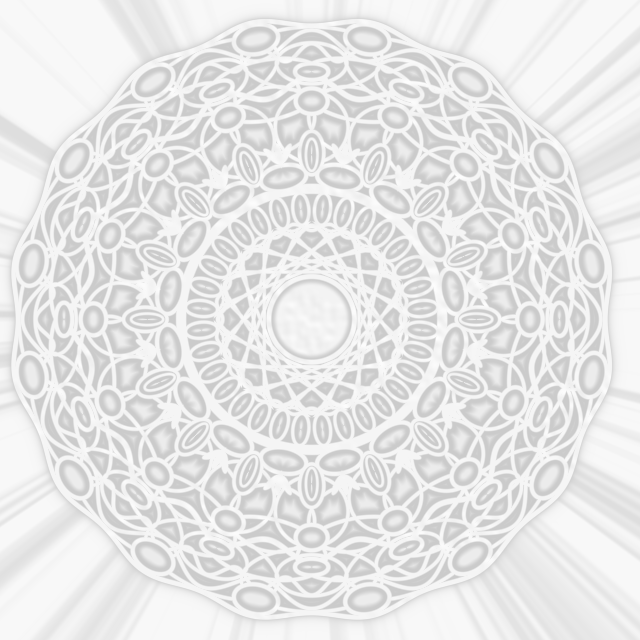
Write a Shadertoy shader that draws this pattern.

```glsl
// Pale sixteen-fold lace rosette with carved cells over faint radial streaks.
const float TAU = 6.2831853;
const float FOLDS = 16.0;
const vec3 PAPER = vec3(0.962);
const vec3 SHADE = vec3(0.795);
const vec3 GLOW = vec3(0.925);

float hash(vec2 p) {
    return fract(sin(dot(p, vec2(127.1, 311.7))) * 43758.5453);
}

float noise(vec2 p) {
    vec2 i = floor(p), f = fract(p);
    f = f * f * (3.0 - 2.0 * f);
    return mix(mix(hash(i), hash(i + vec2(1, 0)), f.x),
               mix(hash(i + vec2(0, 1)), hash(i + vec2(1, 1)), f.x), f.y);
}

// Fold the plane into one wedge: x runs around, y runs outward.
vec2 wedge(vec2 p, float n, float shift) {
    float span = TAU / n;
    float a = mod(atan(p.x, p.y) + (0.5 - shift) * span, span) - 0.5 * span;
    return length(p) * vec2(sin(a), cos(a));
}

vec2 turn(vec2 p, float a) {
    float c = cos(a), s = sin(a);
    return vec2(c * p.x - s * p.y, s * p.x + c * p.y);
}

float oval(vec2 q, vec2 radii) {
    float k = length(q / radii);
    return k * (k - 1.0) / max(length(q / (radii * radii)), 0.001);
}

float cells(vec2 p, float n, float shift, float radius, vec2 radii) {
    return oval(wedge(p, n, shift) - vec2(0, radius), radii);
}

// Overlapping oval outlines spaced around a circle.
float loops(vec2 p, float shift, float radius, vec2 radii) {
    vec2 q = wedge(p, FOLDS, shift);
    float d = 1.0;
    for (int k = -2; k <= 2; k++)
        d = min(d, abs(oval(turn(q, float(k) * TAU / FOLDS) - vec2(0, radius), radii)));
    return d;
}

// Straight threads tangent to a circle, cut off at an outer radius.
float chords(vec2 p, float shift, float inner, float outer) {
    vec2 q = wedge(p, FOLDS, shift);
    float d = 1.0;
    for (int k = -3; k <= 3; k++)
        d = min(d, abs(turn(q, float(k) * TAU / FOLDS).y - inner));
    return max(d, length(p) - outer);
}

float wave(vec2 p, float n, float radius, float height) {
    float a = n * atan(p.x, p.y);
    float slope = n * height * sin(a) / max(length(p), 0.05);
    return (length(p) - radius - height * cos(a)) / sqrt(1.0 + slope * slope);
}

// Clear an oval opening and leave a rim of the given half width.
float carve(float lace, float cell, float rim) {
    return max(min(lace, abs(cell) - rim), -cell - rim);
}

float laceDistance(vec2 p) {
    float r = length(p);
    // inner star
    float d = abs(r - 0.067) - 0.004;
    d = min(d, chords(p, 0.0, 0.074, 0.142) - 0.0028);
    d = min(d, chords(p, 0.5, 0.089, 0.150) - 0.0028);
    d = min(d, abs(wave(p, 16.0, 0.140, 0.006)) - 0.004);
    d = min(d, abs(wave(p, 16.0, 0.145, -0.006)) - 0.003);
    // spoke cells and dense collar
    d = min(d, loops(p, 0.5, 0.172, vec2(0.025, 0.031)) - 0.0025);
    d = carve(d, cells(p, 32.0, 0.5, 0.173, vec2(0.0125, 0.025)), 0.0027);
    d = min(d, abs(r - 0.204) - 0.008);
    // leaves, arches and the broad outer threads
    d = min(d, loops(p, 0.0, 0.300, vec2(0.057, 0.055)) - 0.0030);
    d = min(d, loops(p, 0.5, 0.317, vec2(0.067, 0.052)) - 0.0030);
    d = min(d, loops(p, 0.5, 0.365, vec2(0.095, 0.047)) - 0.0032);
    d = min(d, loops(p, 0.0, 0.407, vec2(0.110, 0.050)) - 0.0030);
    d = min(d, loops(p, 0.0, 0.400, vec2(0.055, 0.032)) - 0.0030);
    d = min(d, abs(wave(p, 16.0, 0.365, 0.014)) - 0.0045);
    d = min(d, abs(wave(p, 32.0, 0.418, 0.013)) - 0.0032);
    d = min(d, abs(wave(p, 16.0, 0.432, 0.020)) - 0.0032);
    // open cells
    d = carve(d, cells(p, FOLDS, 0.5, 0.225, vec2(0.036, 0.020)), 0.0035);
    d = carve(d, cells(p, FOLDS, 0.0, 0.260, vec2(0.019, 0.034)), 0.0030);
    d = min(d, abs(cells(p, FOLDS, 0.0, 0.257, vec2(0.009, 0.025))) - 0.0022);
    d = carve(d, cells(p, FOLDS, 0.0, 0.341, vec2(0.025, 0.020)), 0.0035);
    d = carve(d, cells(p, FOLDS, 0.0, 0.387, vec2(0.026, 0.013)), 0.0035);
    d = carve(d, cells(p, FOLDS, 0.5, 0.446, vec2(0.035, 0.023)), 0.0035);
    // blossoms above the scallops
    vec2 q = wedge(p, FOLDS, 0.5) - vec2(0, 0.247);
    q.x = abs(q.x);
    d = min(d, oval(q - vec2(0, 0.014), vec2(0.006, 0.020)));
    d = min(d, oval(turn(q, 0.65) - vec2(0, 0.018), vec2(0.006, 0.018)));
    return max(d, 0.063 - r);
}

void mainImage(out vec4 fragColor, in vec2 fragCoord) {
    float scale = min(iResolution.x, iResolution.y);
    vec2 p = (fragCoord - 0.5 * iResolution.xy) / scale + vec2(0.013, -0.001);
    float pixel = 1.0 / scale, r = length(p), angle = atan(p.x, p.y);

    // radial streaks, strongest toward the sides
    float streak = 0.6 * noise(vec2(angle * 16.0, 3.0)) + 0.4 * noise(vec2(angle * 65.0, 8.0));
    float side = 0.45 + 0.55 * abs(sin(angle));
    vec3 ground = vec3(0.972 - 0.11 * side * smoothstep(0.42, 0.85, streak));

    // scalloped edge with a soft shadow
    float edge = wave(p, FOLDS, 0.470, -0.007);
    ground = mix(ground, SHADE, 0.75 * exp(-max(edge, 0.0) * 190.0));

    // mottled relief on the threads
    vec2 grain = p * 95.0;
    float relief = noise(grain) - noise(grain + vec2(0.45, 0.6));
    relief *= smoothstep(0.45, 0.7, noise(p * 18.0 + 7.0));
    vec3 thread = PAPER + 0.045 * relief;

    // threads over cells that brighten toward their middles
    float d = min(laceDistance(p), abs(edge + 0.004) - 0.004);
    vec3 hollow = mix(SHADE, GLOW, smoothstep(0.004, 0.015, d));
    hollow = mix(hollow, thread - 0.01, step(r, 0.063) * smoothstep(0.0, 0.012, d));
    vec3 lace = mix(thread, hollow, smoothstep(-pixel, pixel, d));
    vec3 color = mix(lace, ground, smoothstep(-pixel, pixel, edge));
    fragColor = vec4(color, 1.0);
}
```
